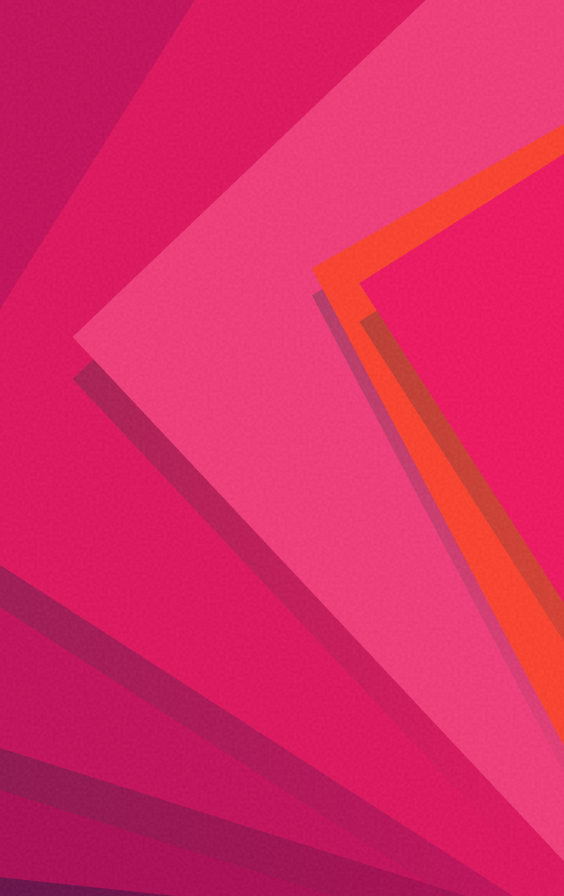
This background is drawn by a Shadertoy shader. Its source:

```glsl
// Stacked paper wedges in magenta, pink and orange with fading drop shadows and fine grain.

vec2 gradientAt(vec2 cell) {
    vec3 h = fract(cell.xyx * vec3(0.1031, 0.1030, 0.0973));
    h += dot(h, h.yzx + 33.33);
    float angle = 6.2832 * fract((h.x + h.y) * h.z);
    return vec2(cos(angle), sin(angle));
}

float gradientNoise(vec2 p) {
    vec2 i = floor(p), f = fract(p);
    vec2 u = f * f * (3.0 - 2.0 * f);
    vec2 e = vec2(0.0, 1.0);
    float low = mix(dot(gradientAt(i), f), dot(gradientAt(i + e.yx), f - e.yx), u.x);
    float high = mix(dot(gradientAt(i + e), f - e), dot(gradientAt(i + 1.0), f - 1.0), u.x);
    return mix(low, high, u.y);
}

// Coverage of a wedge opening to the right; slopes are (rise above, fall below)
float wedge(vec2 q, vec2 slopes) {
    float upper = (q.y - slopes.x * q.x) / length(vec2(1.0, slopes.x));
    float lower = (-q.y - slopes.y * q.x) / length(vec2(1.0, slopes.y));
    return clamp(0.5 - max(upper, lower) * iResolution.y, 0.0, 1.0);
}

// Lays a sheet over the colour, after a shadow dropped straight down
void addSheet(inout vec3 color, vec2 q, vec2 slopes, vec3 paper, float drop, float fadeLength) {
    float fade = clamp(1.0 - q.x / fadeLength, 0.0, 1.0);
    float shadow = wedge(q + vec2(0.0, drop), slopes);
    color = mix(color, vec3(0.26, 0.23, 0.27), 0.33 * fade * shadow);
    color = mix(color, paper, wedge(q, slopes));
}

void mainImage(out vec4 fragColor, in vec2 fragCoord) {
    vec2 p = fragCoord / iResolution.y;
    vec3 color = vec3(0.47, 0.05, 0.31);

    // Dark sheets fanning out from beyond the left edge
    addSheet(color, p - vec2(-0.169, 0.039), vec2(10.0, 0.107), vec3(0.67, 0.07, 0.34), 0.047, 0.6);
    addSheet(color, p - vec2(-0.169, 0.219), vec2(10.0, 0.318), vec3(0.76, 0.085, 0.365), 0.047, 0.72);
    addSheet(color, p - vec2(-0.128, 0.452), vec2(1.587, 0.645), vec3(0.86, 0.105, 0.375), 0.047, 0.72);

    // Bright sheets with their corners in view
    addSheet(color, p - vec2(0.081, 0.624), vec2(0.954, 1.067), vec3(0.93, 0.25, 0.48), 0.047, 0.50);
    addSheet(color, p - vec2(0.348, 0.7005), vec2(0.572, 1.893), vec3(0.97, 0.27, 0.20), 0.030, 0.36);
    addSheet(color, p - vec2(0.401, 0.684), vec2(0.632, 1.563), vec3(0.92, 0.11, 0.385), 0.043, 0.55);

    // Paper grain
    color += 0.025 * gradientNoise(p * 290.0);
    fragColor = vec4(color, 1.0);
}
```
